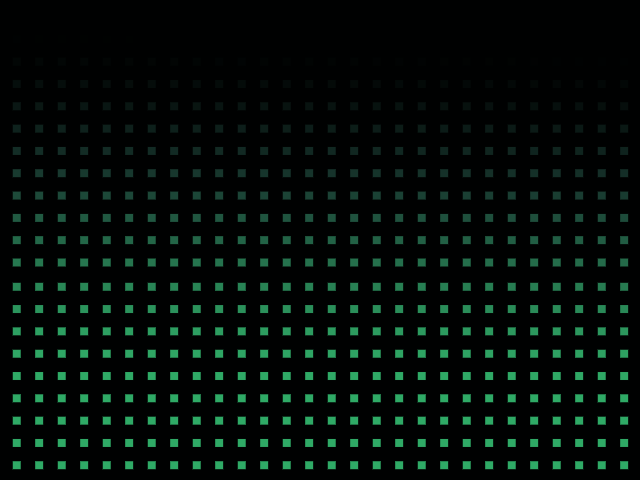
Reproduce this background procedurally as a WebGL 2 fragment shader.

```glsl
#version 300 es
precision highp float;
// A grid of small squares on near-black, fading from mint at the bottom
// through teal into darkness at the top. Cells come from rounding to a grid;
// each square takes one flat colour from the height of its centre.

uniform vec2 u_resolution;
out vec4 fragColor;

const vec3 NIGHT = vec3(0.0, 0.005, 0.004);
const vec3 TEAL = vec3(0.11, 0.255, 0.215);
const vec3 MINT = vec3(0.185, 0.665, 0.40);

// Lengths are in canvas heights
const vec2 PITCH = vec2(0.046875, 0.04649);
const vec2 FIRST_CENTRE = vec2(0.0348, 0.0307);
const float HALF_SIDE = 0.0083;
const float SEAM_HEIGHT = 0.4278;
const float SEAM_GAP = 0.004;
const float TILT = 0.045;

// Distance along each axis to the edge of a square, joined by max
float squareDistance(vec2 p, float halfSide) {
    vec2 d = abs(p) - halfSide;
    return max(d.x, d.y);
}

// Smooth coverage from a signed distance
float coverage(float dist, float pixel) {
    return 1.0 - smoothstep(-0.6 * pixel, 0.6 * pixel, dist);
}

// Centre of the grid cell that holds p
vec2 cellCentre(vec2 p, vec2 origin, vec2 pitch) {
    return origin + pitch * round((p - origin) / pitch);
}

// Mint to teal to night with rising height
vec3 fadeColour(float height) {
    vec3 tint = mix(MINT, TEAL, smoothstep(0.20, 0.68, height));
    return mix(tint, NIGHT, smoothstep(0.51, 0.92, height));
}

void main() {
    float pixel = 1.0 / u_resolution.y;
    float aspect = u_resolution.x * pixel;
    vec2 p = gl_FragCoord.xy * pixel;

    // The upper rows sit slightly higher, leaving a wider seam
    vec2 shift = vec2(0.0, SEAM_GAP * step(SEAM_HEIGHT, p.y));
    vec2 centre = cellCentre(p - shift, FIRST_CENTRE, PITCH) + shift;

    // The fade leans, so the right side darkens a little sooner
    float height = centre.y + TILT * (centre.x / aspect - 0.5);
    float mask = coverage(squareDistance(p - centre, HALF_SIDE), pixel);

    fragColor = vec4(mix(NIGHT, fadeColour(height), mask), 1.0);
}
```
